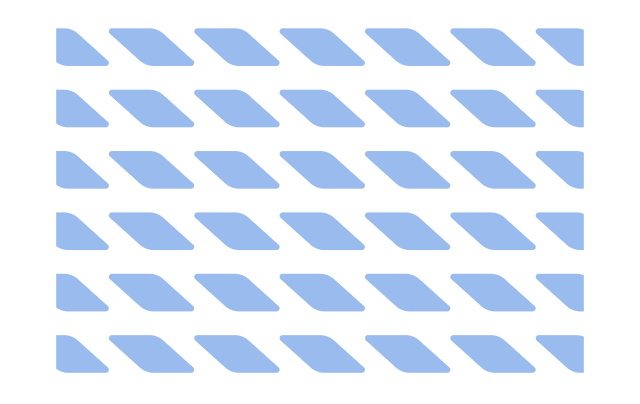
Reproduce this pattern procedurally as a Shadertoy shader.

```glsl
// Rows of slanted blue lozenges on white, trimmed to a centred band.
// Each lozenge is the overlap of four filleted corners, tight at the
// sharp tips and wide at the blunt ones, repeated by folding the plane.

const vec3 PAPER = vec3(1.0);
const vec3 BLUE = vec3(0.60, 0.735, 0.93);

// Lengths are fractions of the canvas height
const vec2 PITCH = vec2(0.2113, 0.1519);
const vec2 GRID_CENTRE = vec2(0.0056, 0.0036);
const float BAND_HALF_WIDTH = 0.653;
const float ROWS = 6.0;
const vec2 HALF_EXTENT = vec2(0.0466, 0.0443); // to flat edge, to slanted edge
const float SLANT = 0.733;                     // radians below horizontal
const float TIP_RADIUS = 0.0077;
const float BLUNT_RADIUS = 0.0515;

// Distance to a wedge with outward normals a and b, filleted by radius
float filletedCorner(vec2 p, vec2 a, vec2 b, vec2 offsets, float radius) {
    mat2 normals = mat2(a, b);
    vec2 centre = inverse(transpose(normals)) * (offsets - radius);
    vec2 q = p - centre;
    vec2 share = inverse(normals) * q;
    if (min(share.x, share.y) > 0.0) return length(q) - radius;
    return max(dot(p, a) - offsets.x, dot(p, b) - offsets.y);
}

// Opposite corners share one radius, so each pair is tested at p and -p
float cornerPair(vec2 p, vec2 a, vec2 b, vec2 offsets, float radius) {
    return max(filletedCorner(p, a, b, offsets, radius),
               filletedCorner(-p, a, b, offsets, radius));
}

float lozenge(vec2 p, vec2 halfExtent, float slant, float tipRadius, float bluntRadius) {
    vec2 up = vec2(0.0, 1.0);
    vec2 side = vec2(sin(slant), cos(slant));
    return max(cornerPair(p, up, side, halfExtent, bluntRadius),
               cornerPair(p, up, -side, halfExtent, tipRadius));
}

// Nearest lozenge, checking side neighbours because the tips meet cell edges
float lozengeGrid(vec2 p, vec2 pitch, float rows) {
    float row = clamp(floor(p.y / pitch.y), -0.5 * rows, 0.5 * rows - 1.0) + 0.5;
    vec2 cell = vec2(floor(p.x / pitch.x + 0.5), row);
    float d = 1e3;
    for (int i = -1; i <= 1; i++) {
        vec2 q = p - (cell + vec2(float(i), 0.0)) * pitch;
        d = min(d, lozenge(q, HALF_EXTENT, SLANT, TIP_RADIUS, BLUNT_RADIUS));
    }
    return d;
}

// Pixel coverage from a signed distance
float coverage(float d, float pixel) {
    return clamp(0.5 - d / pixel, 0.0, 1.0);
}

void mainImage(out vec4 fragColor, in vec2 fragCoord) {
    float pixel = 1.0 / iResolution.y;
    vec2 p = (fragCoord - 0.5 * iResolution.xy) * pixel;

    float shapes = lozengeGrid(p - GRID_CENTRE, PITCH, ROWS);
    float band = abs(p.x) - BAND_HALF_WIDTH;
    float ink = coverage(shapes, pixel) * coverage(band, pixel);

    fragColor = vec4(mix(PAPER, BLUE, ink), 1.0);
}
```
